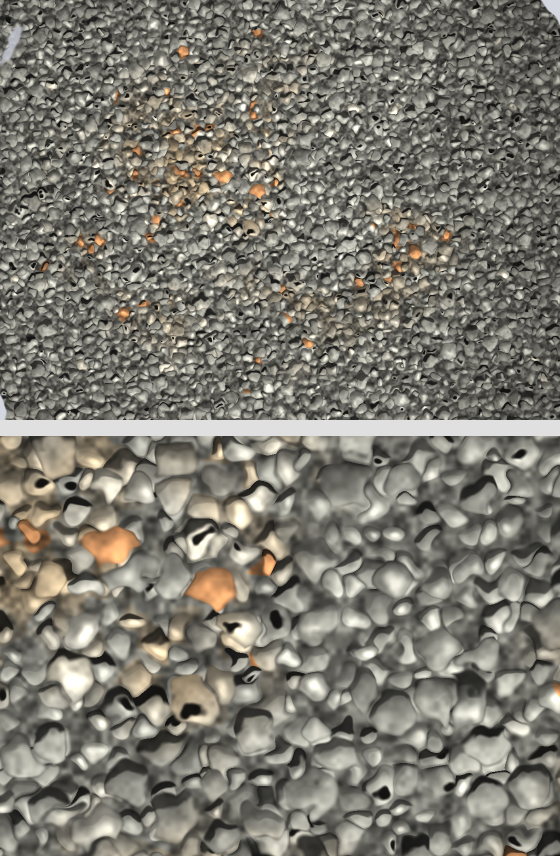
Top: the whole. Bottom: its middle third, enlarged.
This texture is drawn by a WebGL 2 fragment shader. Its source:

```glsl
#version 300 es
precision highp float;
// Porous volcanic stone: tightly packed grey bubbles with shadowed rims and rusty stains.

uniform vec2 u_resolution;
out vec4 fragColor;

const vec3 STONE = vec3(1.0, 0.995, 0.935);
const vec3 OCHRE = vec3(1.11, 0.99, 0.80);
const vec3 RUST = vec3(1.27, 0.90, 0.60);
const vec3 BACKDROP = vec3(0.83, 0.84, 0.88);

struct Grain {
    vec2 offset;   // position relative to the grain centre
    float border;  // zero on the seam between two grains
    vec2 cell;     // grid cell that owns the grain
};

float hash(vec2 p) {
    vec3 q = fract(p.xyx * vec3(0.1031, 0.1030, 0.0973));
    q += dot(q, q.yzx + 33.33);
    return fract((q.x + q.y) * q.z);
}

vec2 hash2(vec2 p) {
    return vec2(hash(p + 17.3), hash(p + 71.9));
}

float noise(vec2 p) {
    vec2 i = floor(p), f = fract(p);
    f = f * f * (3.0 - 2.0 * f);
    float low = mix(hash(i), hash(i + vec2(1, 0)), f.x);
    float high = mix(hash(i + vec2(0, 1)), hash(i + vec2(1, 1)), f.x);
    return mix(low, high, f.y);
}

float fbm(vec2 p) {
    return 0.55 * noise(p) + 0.30 * noise(p * 2.1 + 5.7) + 0.15 * noise(p * 4.3 + 11.2);
}

// Cellular pattern with a random scale per grain, giving rounded mixed sizes.
Grain nearestGrain(vec2 q) {
    vec2 base = floor(q);
    Grain g = Grain(vec2(0), 0.0, base);
    float first = 9.0, second = 9.0;
    for (int y = -1; y <= 1; y++) {
        for (int x = -1; x <= 1; x++) {
            vec2 cell = base + vec2(x, y);
            vec2 centre = cell + 0.1 + 0.8 * hash2(cell);
            vec2 d = (q - centre) * mix(0.75, 1.5, hash(cell + 3.1));
            float dist = length(d);
            if (dist < first) {
                second = first;
                first = dist;
                g.offset = d;
                g.cell = cell;
            } else {
                second = min(second, dist);
            }
        }
    }
    g.border = second - first;
    return g;
}

// Brightness of one round bubble lit from the lower right, sunk in darker matrix.
float grainLight(Grain g, float grit) {
    vec2 d = g.offset;
    float radius = length(d);
    float light = 0.555 + 0.38 * dot(d, vec2(0.35, -0.93)) + 0.20 * (hash(g.cell + 8.4) - 0.5);
    float gleam = hash(g.cell + 12.7);
    light += 0.36 * gleam * gleam * smoothstep(0.32, 0.04, length(d - vec2(0.07, -0.10)));
    light -= 0.20 * (1.0 - smoothstep(0.0, 0.24, g.border));
    light = mix(light, 0.37 + 0.22 * grit, smoothstep(0.38, 0.55, radius));

    // Cast shadow hugging the upper rim
    float depth = hash(g.cell + 21.5);
    float crescent = smoothstep(0.33, 0.43, length(d - vec2(0.05, -0.14)) + 0.10 * grit);
    crescent *= smoothstep(0.02, 0.18, d.y - 0.25 * d.x) * smoothstep(0.64, 0.50, radius);
    light = mix(light, 0.07, crescent * mix(0.08, 1.0, depth * depth));

    // Occasional ragged pore
    vec2 pore = d - 0.4 * (hash2(g.cell + 31.0) - 0.5);
    float hole = step(0.92, hash(g.cell + 44.0));
    hole *= smoothstep(0.24, 0.10, length(pore * vec2(0.85, 1.2)) + 0.12 * grit);
    return mix(light, 0.07, hole);
}

// Mineral tint, gathered into stained patches.
vec3 grainTint(vec2 cell, float stain) {
    float pick = hash(cell + 57.0);
    vec3 tint = mix(STONE, OCHRE, stain * smoothstep(0.2, 0.8, hash(cell + 63.0)));
    tint = mix(tint, RUST, step(1.0 - 0.07 * stain, pick));
    return mix(tint, vec3(1.38, 1.34, 1.22), step(pick, 0.006));
}

vec3 stone(vec2 p, float aspect) {
    vec2 warp = vec2(noise(p * 72.0), noise(p * 72.0 + 40.0)) - 0.5;
    vec2 q = p * 45.0 + warp * 0.6;
    vec2 mid = (p - vec2(0.5 * aspect, 0.5)) / vec2(aspect, 1.0);
    float stain = smoothstep(0.32, 0.66, fbm(p * 5.0 + 2.0));
    stain *= 1.0 - smoothstep(0.18, 0.48, length(mid + vec2(0.04, 0.0)));
    float grit = noise(p * 115.0) + 0.7 * noise(p * 220.0 + 9.0) - 0.85;

    // Fine bubbles, overlaid by sparse larger round ones
    Grain small = nearestGrain(q);
    Grain large = nearestGrain(q * 0.66 + 91.0);
    float inside = min(large.border, 0.56 - length(large.offset));
    float cover = step(0.62, hash(large.cell + 77.0)) * smoothstep(0.02, 0.12, inside);
    vec3 fine = grainLight(small, grit) * grainTint(small.cell, stain);
    vec3 coarse = grainLight(large, grit) * grainTint(large.cell, stain);
    vec3 colour = mix(fine, coarse, cover);

    // Gritty surface and uneven lamp light
    colour *= 1.0 + 0.26 * grit;
    float lamp = 1.10 - 0.45 * dot(mid, mid) - 0.16 * smoothstep(0.15, 0.55, mid.x);
    return colour * (lamp + 0.12 * (fbm(p * 3.0 + 20.0) - 0.5));
}

vec3 scene(vec2 p, float aspect) {
    vec3 colour = stone(p, aspect);
    float rough = 0.012 * (noise(p * 45.0) - 0.5);
    float corner = dot(p - vec2(aspect, 1.0), vec2(0.81, 0.58)) + 0.034 + rough;
    float sliver = 0.016 - p.x - 0.22 * p.y + rough;
    vec2 chip = mat2(0.9, 0.43, -0.43, 0.9) * (p - vec2(0.028, 0.892));
    float scrape = 0.014 - length(chip * vec2(1.0, 0.32)) + rough;
    colour = mix(colour, BACKDROP, smoothstep(-0.002, 0.003, max(corner, sliver)));
    return mix(colour, BACKDROP * 0.94, 0.85 * smoothstep(-0.002, 0.005, scrape));
}

void main() {
    float aspect = u_resolution.x / u_resolution.y;
    vec3 sum = vec3(0);
    for (int i = 0; i < 4; i++) {
        vec2 jitter = vec2(i % 2, i / 2) * 0.5 - 0.25;
        sum += scene((gl_FragCoord.xy + jitter) / u_resolution.y, aspect);
    }
    fragColor = vec4(clamp(sum * 0.25, 0.0, 1.0), 1.0);
}
```
